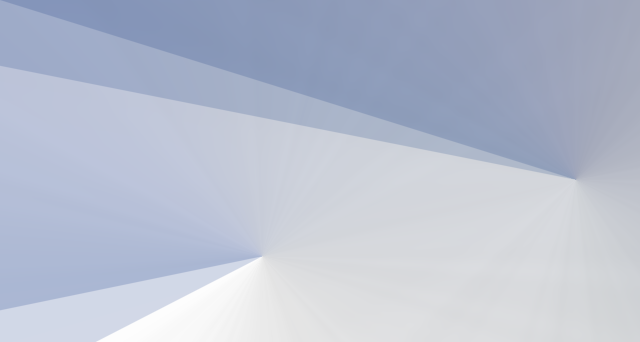
This background is drawn by a WebGL 1 fragment shader. Its source:

```glsl
precision highp float;

uniform vec2 u_resolution;

// Layout: x is scaled by ASPECT, y runs from 0 to 1
const float ASPECT = 1.8686;
const vec2 RIGHT_APEX = vec2(1.681, 0.4745);
const vec2 LEFT_APEX = vec2(0.766, 0.2506);

// Wedge axis and half opening, in degrees
const float RIGHT_AXIS = 165.715;
const float RIGHT_HALF = 3.075;
const float LEFT_AXIS = 199.455;
const float LEFT_HALF = 7.795;

// Colours of the left fan, counterclockwise from its wedge
const vec3 WHITE = vec3(0.995);
const vec3 PALE = vec3(0.90);
const vec3 SILVER = vec3(0.855, 0.86, 0.87);
const vec3 MIST = vec3(0.815, 0.83, 0.86);
const vec3 HAZE = vec3(0.78, 0.80, 0.85);
const vec3 LILAC = vec3(0.74, 0.77, 0.855);
const vec3 BLUE = vec3(0.67, 0.72, 0.83);
const vec3 LEFT_WEDGE = vec3(0.825, 0.85, 0.91);

// Tints of the right fan, multiplied over the left one
const vec3 CLEAR = vec3(1.0);
const vec3 SOFT = vec3(0.97, 0.975, 0.973);
const vec3 GREY = vec3(0.88, 0.887, 0.913);
const vec3 DUSK = vec3(0.775, 0.79, 0.85);
const vec3 STEEL = vec3(0.745, 0.77, 0.855);
const vec3 SLATE = vec3(0.705, 0.75, 0.85);
const vec3 NAVY = vec3(0.685, 0.745, 0.85);
const vec3 RIGHT_WEDGE = vec3(0.83, 0.865, 0.92);

const float RAY_WIDTH = 3.5;
const float RAY_STRENGTH = 0.012;

float hash(float n) {
  return fract(sin(n * 12.9898) * 43758.5453);
}

float noise(float x) {
  float cell = floor(x);
  return mix(hash(cell), hash(cell + 1.0), smoothstep(0.0, 1.0, x - cell));
}

float ramp(float from, float to, float x) {
  return clamp((x - from) / (to - from), 0.0, 1.0);
}

// Rotates an offset so that the wedge axis lies along +x
vec2 alignToAxis(vec2 offset, float axis) {
  float a = radians(axis);
  return vec2(dot(offset, vec2(cos(a), sin(a))),
              dot(offset, vec2(-sin(a), cos(a))));
}

// Degrees turned from the axis, 0 to 360; the seam stays inside the wedge
float turnFromAxis(vec2 q) {
  return mod(degrees(atan(q.y, q.x)), 360.0);
}

float wedgeMask(vec2 q, float halfAngle, float blur) {
  float h = radians(halfAngle);
  float dist = abs(q.y) * cos(h) - q.x * sin(h);
  return 1.0 - smoothstep(-blur, blur, dist);
}

// Faint streaks radiating from an apex
float rays(float turn, float seed) {
  return 1.0 + RAY_STRENGTH * (noise(turn / RAY_WIDTH + seed) - 0.5);
}

vec3 leftFan(float turn) {
  vec3 c = mix(WHITE, PALE, ramp(8.0, 92.0, turn));
  c = mix(c, SILVER, ramp(92.0, 148.0, turn));
  c = mix(c, MIST, ramp(148.0, 199.0, turn));
  c = mix(c, HAZE, ramp(199.0, 259.0, turn));
  c = mix(c, LILAC, ramp(259.0, 307.0, turn));
  c = mix(c, BLUE, ramp(307.0, 348.0, turn));
  return c * rays(turn, 7.0);
}

vec3 rightFan(float turn) {
  vec3 c = mix(CLEAR, SOFT, ramp(80.0, 119.0, turn));
  c = mix(c, GREY, ramp(119.0, 194.0, turn));
  c = mix(c, DUSK, ramp(194.0, 263.0, turn));
  c = mix(c, STEEL, ramp(263.0, 300.0, turn));
  c = mix(c, SLATE, ramp(300.0, 333.0, turn));
  c = mix(c, NAVY, ramp(333.0, 355.0, turn));
  return c * rays(turn, 151.0);
}

void main() {
  vec2 p = gl_FragCoord.xy / u_resolution * vec2(ASPECT, 1.0);
  float blur = 0.75 / u_resolution.y;

  // Conic gradient and wedge around each apex
  vec2 l = alignToAxis(p - LEFT_APEX, LEFT_AXIS);
  vec2 r = alignToAxis(p - RIGHT_APEX, RIGHT_AXIS);
  vec3 base = mix(leftFan(turnFromAxis(l)), LEFT_WEDGE,
                  wedgeMask(l, LEFT_HALF, blur));
  vec3 tint = mix(rightFan(turnFromAxis(r)), RIGHT_WEDGE,
                  wedgeMask(r, RIGHT_HALF, blur));

  gl_FragColor = vec4(base * tint, 1.0);
}
```
